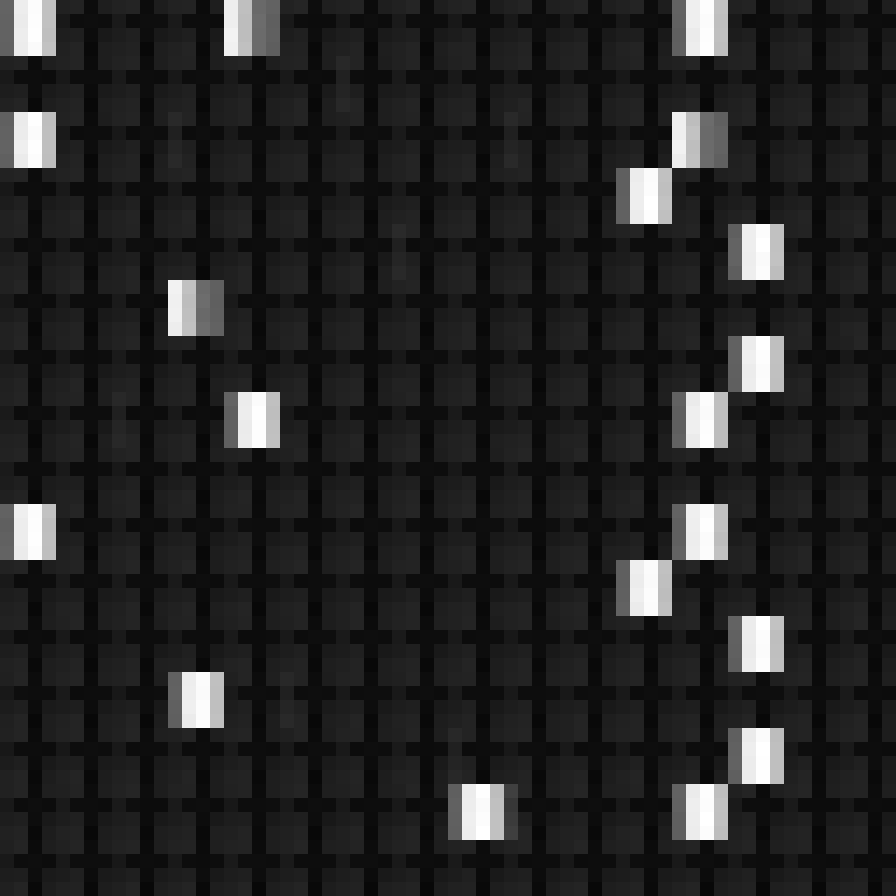
A WebGL 1 fragment shader for this pattern:

```glsl
precision highp float;
// A dark woven grid of 16 by 16 cells, each made of 4 by 4 flat grey blocks,
// with a few cells lit as small white bars. Lit cells are chosen by an
// additive sequence that is denser in some columns; a hash varies the greys.
uniform vec2 u_resolution;

float hash(vec2 p) {
  vec3 q = fract(vec3(p.xyx) * 0.1031);
  q += dot(q, q.yzx + 33.33);
  return fract((q.x + q.y) * q.z);
}

// Picks one of four values by a block index from 0 to 3.
float pick(vec4 v, float i) {
  return i < 0.5 ? v.x : i < 1.5 ? v.y : i < 2.5 ? v.z : v.w;
}

// Dark vertical cord with one short crossbar, between softly lit threads.
float weave(vec2 block, vec2 cell) {
  float cord = pick(vec4(0.046, 0.052, 0.048, 0.034), block.y);
  float crossbar = 0.05;
  float thread = pick(vec4(0.120, 0.130, 0.0, 0.108), block.x)
               + pick(vec4(0.010, -0.022, -0.008, 0.008), block.y);
  bool onCord = block.x == 2.0;
  bool onBar = block.y == 1.0 && block.x > 0.5;
  float grey = onCord ? cord : onBar ? crossbar : thread;

  // A few cells carry a faint lighter strand on their left side.
  float strand = hash(cell + 71.0);
  if (block.x == 0.0 && strand < 0.04) grey += strand < 0.006 ? 0.12 : 0.03;
  return grey + 0.008 * (hash(cell * 4.0 + block) - 0.5);
}

bool isLit(vec2 cell) {
  bool busyColumn = mod(cell.x, 10.0) == 3.0 || mod(cell.x, 12.0) == 0.0;
  float order = fract(dot(cell, vec2(0.7549, 0.5698)));
  return order < (busyColumn ? 0.24 : 0.02);
}

// White bar with grey flanks; some bars are pushed to the left.
float litBar(vec2 block, vec2 cell) {
  float kind = hash(cell + 13.0);
  vec4 centred = vec4(0.38, 0.93, 0.99, 0.75);
  vec4 pushed = vec4(0.94, 0.75, 0.42, 0.38);
  float grey = pick(kind < 0.12 ? pushed : centred, block.x);
  return grey + 0.02 * (hash(cell * 4.0 + block + 5.0) - 0.5);
}

float pattern(vec2 uv) {
  vec2 grid = floor(vec2(uv.x, 1.0 - uv.y) * 64.0);
  vec2 cell = floor(grid / 4.0);
  vec2 block = grid - cell * 4.0;
  return isLit(cell) ? litBar(block, cell) : weave(block, cell);
}

void main() {
  // Four samples per pixel soften block edges that miss the pixel grid.
  float grey = 0.0;
  for (int i = 0; i < 4; i++) {
    float k = float(i);
    vec2 offset = vec2(mod(k, 2.0), floor(k / 2.0)) * 0.5 - 0.25;
    grey += 0.25 * pattern((gl_FragCoord.xy + offset) / u_resolution);
  }
  gl_FragColor = vec4(vec3(grey), 1.0);
}
```
